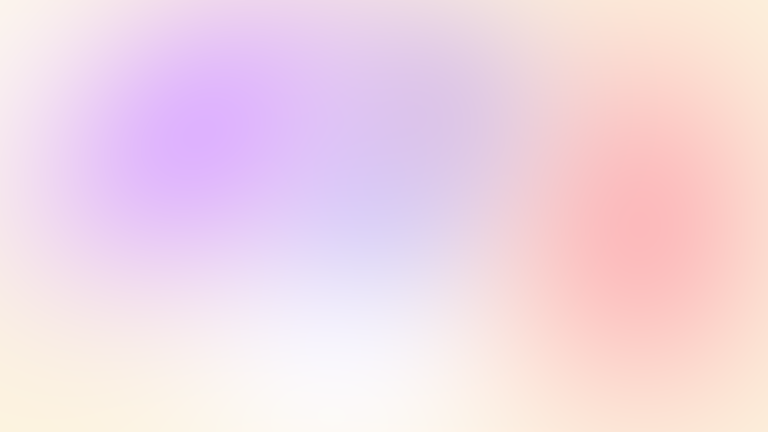
A WebGL 2 fragment shader for this background:

```glsl
#version 300 es
precision highp float;
// Soft pastel backdrop: violet, periwinkle and coral glows melting into cream.

uniform vec2 u_resolution;
out vec4 fragColor;

// Elliptical Gaussian falloff, 1 at the centre, with its long axis tilted by angle.
float glow(vec2 p, vec2 centre, vec2 radii, float angle) {
    vec2 d = p - centre;
    float c = cos(angle), s = sin(angle);
    vec2 q = vec2(c * d.x + s * d.y, c * d.y - s * d.x) / radii;
    return exp(-dot(q, q));
}

void main() {
    // Height runs from 0 to 1; width is stretched to a 16:9 frame.
    vec2 p = gl_FragCoord.xy / u_resolution * vec2(16.0 / 9.0, 1.0);

    vec3 cream = vec3(0.99, 0.955, 0.87);
    vec3 white = vec3(0.995, 0.99, 0.99);
    vec3 periwinkle = vec3(0.83, 0.84, 1.0);
    vec3 coral = vec3(0.99, 0.73, 0.735);
    vec3 mauve = vec3(0.84, 0.74, 0.89);
    vec3 violet = vec3(0.868, 0.69, 1.0);

    // Pale ground, brightest low in the centre and a little at the upper left.
    vec3 colour = mix(cream, white, glow(p, vec2(0.79, 0.19), vec2(0.40, 0.36), 0.0));
    colour = mix(colour, white, 0.5 * glow(p, vec2(0.0, 0.85), vec2(0.35, 0.45), 0.0));

    // Coloured glows, from the middle outwards.
    colour = mix(colour, periwinkle, 0.85 * glow(p, vec2(0.88, 0.56), vec2(0.32, 0.28), 0.0));
    colour = mix(colour, coral, glow(p, vec2(1.48, 0.48), vec2(0.33, 0.41), 0.0));
    colour = mix(colour, mauve, 0.70 * glow(p, vec2(1.0, 0.75), vec2(0.28, 0.27), 0.0));
    colour = mix(colour, violet, 0.97 * glow(p, vec2(0.46, 0.69), vec2(0.42, 0.31), 0.6));

    fragColor = vec4(colour, 1.0);
}
```
